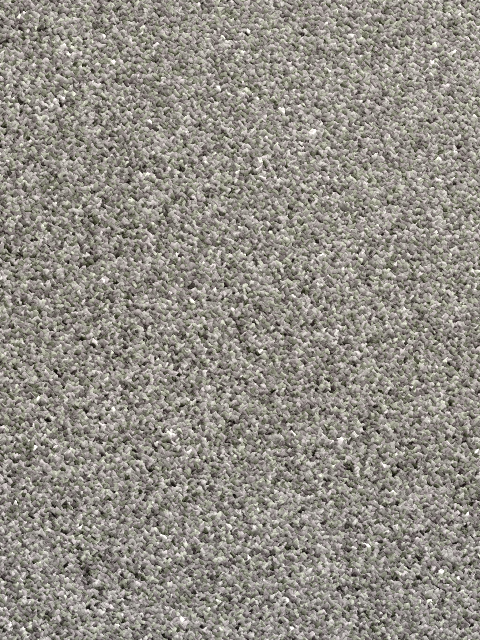
This texture is drawn by a WebGL 2 fragment shader. Its source:

```glsl
#version 300 es
precision highp float;
// Fine mineral grit: ragged grey, khaki and mauve grains with shaded crevices and pale flecks.

uniform vec2 u_resolution;
out vec4 fragColor;

// Integer hash: three random values in 0..1 per cell
vec3 hash3(vec2 cell, int seed) {
    uvec3 v = uvec3(ivec3(ivec2(cell), seed)) * 1664525u + 1013904223u;
    v.x += v.y * v.z; v.y += v.z * v.x; v.z += v.x * v.y;
    v ^= v >> 16u;
    v.x += v.y * v.z; v.y += v.z * v.x; v.z += v.x * v.y;
    return vec3(v >> 8u) / 16777216.0;
}

// Cellular noise: returns the gap to the next grain, with the grain's cell and local offset
float nearestGrain(vec2 q, int seed, out vec2 grainCell, out vec2 grainOffset) {
    vec2 base = floor(q);
    float first = 9.0, second = 9.0;
    for (int y = -1; y <= 1; y++) {
        for (int x = -1; x <= 1; x++) {
            vec2 cell = base + vec2(x, y);
            vec3 h = hash3(cell, seed);
            vec2 offset = q - cell - h.xy;
            float d = length(offset) - 0.35 * h.z;
            if (d < first) {
                second = first;
                first = d;
                grainCell = cell;
                grainOffset = offset;
            } else {
                second = min(second, d);
            }
        }
    }
    return second - first;
}

vec3 grit(vec2 p, float sheen) {
    // Ragged outlines from two layers of sine warp
    vec2 q = p * 128.0;
    q += 0.22 * sin(q.yx * 2.3 + 2.0 * sin(q * 0.37));
    q += 0.10 * sin(q.yx * 6.1 + 1.7 * sin(q * 1.3));

    vec2 cell, offset, chipCell, chipOffset;
    float edge = nearestGrain(q, 1, cell, offset);
    nearestGrain(mat2(0.8, 0.6, -0.6, 0.8) * q * 1.65, 4, chipCell, chipOffset);
    vec3 grain = hash3(cell, 2);
    vec3 kind = hash3(cell, 3);
    vec3 chip = hash3(chipCell, 5);

    // Tone: grain and chip values, slanted light, shadow on the lower side only
    float slope = clamp(dot(offset, vec2(0.45, 0.89)), -0.6, 0.6);
    float crevice = (1.0 - smoothstep(0.0, 0.4, edge)) * smoothstep(0.1, -0.3, slope);
    float tone = 0.59 + (grain.x - 0.5) * mix(0.34, 0.24, sheen);
    tone += (chip.x - 0.5) * 0.25;
    tone += slope * mix(0.20, 0.26, sheen);
    tone -= 0.24 * crevice * (0.4 + 0.6 * grain.z);
    tone -= 0.22 * step(0.93, kind.x) * (1.0 - 0.6 * sheen);
    tone -= 0.16 * step(0.92, chip.y) * (1.0 - 0.5 * sheen);
    tone += 0.24 * step(0.985, kind.y);
    tone += 0.12 * step(0.94, chip.z);

    // Tint: warm grey, shifted to khaki or mauve on some grains
    vec3 tint = vec3(0.017, 0.0, -0.028);
    tint += vec3(-0.008, 0.012, -0.03) * smoothstep(0.7, 0.8, grain.y);
    tint += vec3(0.012, -0.008, 0.012) * smoothstep(0.35, 0.2, grain.y);
    return max(vec3(tone) + tint, vec3(0.07, 0.06, 0.05));
}

void main() {
    vec2 uv = gl_FragCoord.xy / u_resolution;
    vec2 p = gl_FragCoord.xy / u_resolution.x;
    float sheen = smoothstep(0.45, 1.05, uv.y * 0.75 + uv.x * 0.35);

    // Average a 2 x 2 set of samples to smooth the grain edges
    vec3 color = vec3(0.0);
    for (int i = 0; i < 4; i++) {
        vec2 jitter = (vec2(i & 1, i >> 1) - 0.5) * 0.5;
        color += 0.25 * grit((gl_FragCoord.xy + jitter) / u_resolution.x, sheen);
    }

    // Broad light: faint patches, a paler upper right and a cooler foot
    color += 0.006 * sin(p.x * 9.0 + 2.0 * sin(p.y * 7.0)) * sin(p.y * 11.0 + p.x * 4.0);
    color += 0.03 * sheen;
    color += vec3(-0.004, 0.0, 0.01) * smoothstep(0.45, 0.0, uv.y);
    fragColor = vec4(clamp(color, 0.0, 1.0), 1.0);
}
```
